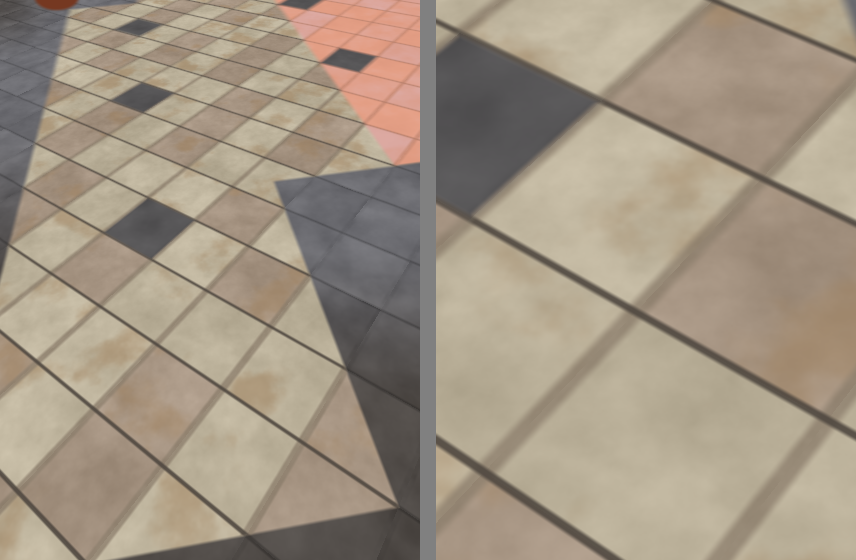
Left: the whole. Right: its middle third, enlarged.
Reproduce this texture procedurally as a WebGL 2 fragment shader.

```glsl
#version 300 es
precision highp float;
// A floor of square stone tiles seen in perspective: a cream and tan path with
// dark accent tiles, grey fields and a terracotta corner. A plane projection turns
// the canvas into tile units; zones, joints and mottling are all built there.
uniform vec2 u_resolution;
out vec4 outColor;

// Tile units to canvas units (canvas width = 1, y pointing down)
const mat3 FLOOR_TO_CANVAS = mat3(
  0.0844, 0.0227, -0.0598,
 -0.1243, 0.0425, -0.0734,
  0.3524, 0.4705, 1.0);
const float CANVAS_HEIGHT = 1.3333;
const float ZONE_BLUR = 0.005;
const float JOINT_BLUR = 0.003;
const float FINE_BLUR = 0.0015;
const float WIDE_JOINT = 0.043;   // half widths in tiles
const float FINE_JOINT = 0.019;
const float ACCENT_STEP = 3.0;

const vec3 CREAM = vec3(0.735, 0.695, 0.605);
const vec3 TAN = vec3(0.645, 0.575, 0.505);
const vec3 RUST = vec3(0.62, 0.50, 0.36);
const vec3 SLATE = vec3(0.42, 0.42, 0.44);
const vec3 SHADOW = vec3(0.31, 0.29, 0.275);
const vec3 ACCENT = vec3(0.335, 0.33, 0.335);
const vec3 CORAL = vec3(0.89, 0.62, 0.52);
const vec3 ROSE = vec3(0.85, 0.65, 0.62);
const vec3 WIDE_GROUT = vec3(0.555, 0.50, 0.43);
const vec3 FINE_GROUT = vec3(0.31, 0.28, 0.25);
const vec3 POT = vec3(0.46, 0.22, 0.13);

float hash(vec2 p) {
  vec3 h = fract(vec3(p.xyx) * 0.1031);
  h += dot(h, h.yzx + 33.33);
  return fract((h.x + h.y) * h.z);
}

float noise(vec2 p) {
  vec2 c = floor(p), f = fract(p);
  f = f * f * (3.0 - 2.0 * f);
  return mix(mix(hash(c), hash(c + vec2(1, 0)), f.x),
             mix(hash(c + vec2(0, 1)), hash(c + vec2(1, 1)), f.x), f.y);
}

float fbm(vec2 p) {
  float sum = 0.0, amp = 0.5;
  for (int k = 0; k < 5; k++) {
    sum += amp * noise(p);
    p = mat2(1.6, 1.2, -1.2, 1.6) * p + 7.3;
    amp *= 0.5;
  }
  return sum;
}

// Smooth 0 to 1 step where d crosses zero
float above(float d, float soft) { return smoothstep(-soft, soft, d); }

// Signed distance to the row of accent tiles lying on one diagonal
float accentRow(vec2 q, float offset) {
  q.y += offset;
  float n = min(round((0.5 * (q.x + q.y) - 0.5) / ACCENT_STEP), 0.0);
  vec2 d = abs(q - ACCENT_STEP * n - 0.5);
  return max(d.x, d.y) - 0.5;
}

void main() {
  vec2 uv = gl_FragCoord.xy / u_resolution;
  vec2 p = vec2(uv.x, (1.0 - uv.y) * CANVAS_HEIGHT);
  vec3 ray = inverse(FLOOR_TO_CANVAS) * vec3(p, 1.0);
  vec2 q = ray.xy / ray.z;
  vec2 cell = floor(q);
  vec2 pixel = fwidth(q);
  float width = u_resolution.x;
  float soft = max(pixel.x, pixel.y) * max(1.0, ZONE_BLUR * width);

  // Zones are bounded by tile diagonals
  float across = q.x - q.y, along = q.x + q.y;
  float nearSide = above(along, soft);
  float grey = max(above(-3.0 - across, soft), above(across - 3.0, soft) * nearSide);
  grey = max(grey, max(above(along - 7.0, soft), above(-14.0 - along, soft) * above(-across, soft)));
  float coral = above(across - 6.0, soft) * (1.0 - nearSide);
  float accent = above(-min(accentRow(q, 0.0), accentRow(q, 7.0)), soft * 0.7);

  // Stone: alternating tones, per-tile shade, clouds and rusty stains
  vec2 tileShift = cell * 5.17;
  float cloud = fbm(q * 2.2 + tileShift) - 0.48;
  float grain = fbm(q * 9.0 + tileShift) - 0.48;
  float shade = hash(cell + 40.0) - 0.5;
  float tone = mod(cell.x + 2.0 * cell.y + floor(cell.y / 4.0), 8.0);
  bool isTan = mod(tone, 2.0) < 0.5 && abs(tone - 4.0) > 0.5;
  vec3 color = (isTan ? TAN : CREAM) + 0.04 * shade + 0.13 * cloud + 0.06 * grain;
  float stain = smoothstep(0.52, 0.78, fbm(q * 1.7 + tileShift + 19.0));
  color = mix(color, RUST, 0.5 * stain);

  // Terracotta and slate
  vec3 warm = mix(CORAL, ROSE, clamp(0.35 + shade + cloud, 0.0, 1.0));
  color = mix(color, warm + 0.05 * cloud, coral);
  float dim = mix(smoothstep(0.25, 0.8, p.y), smoothstep(0.55, 1.0, p.y), step(0.5, p.x));
  dim = max(dim, 0.8 * smoothstep(0.16, 0.0, length(p)));
  vec3 slate = mix(SLATE, SHADOW, dim) + 0.03 * shade + 0.16 * cloud;
  color = mix(color, slate, grey);
  color = mix(color, ACCENT + 0.1 * cloud, accent);

  // Joints: wide pale ones in one direction, fine dark ones in the other
  vec2 gap = abs(fract(q - 0.5) - 0.5);
  float wide = above(WIDE_JOINT - gap.x, pixel.x * max(1.0, JOINT_BLUR * width));
  float fine = above(FINE_JOINT - gap.y, pixel.y * max(1.0, FINE_BLUR * width));
  float muted = max(grey, accent);
  vec3 wideColor = mix(WIDE_GROUT, CORAL * 0.88, coral);
  vec3 fineColor = mix(FINE_GROUT, CORAL * 0.78, coral);
  wideColor = mix(wideColor, color * 0.94, muted);
  fineColor = mix(fineColor, color * 0.76, muted);
  color = mix(color, wideColor + 0.06 * grain, 0.8 * wide);
  color = mix(color, fineColor, 0.9 * fine);

  // Rounded clay pot base at the far edge
  float pot = 1.0 - length((p - vec2(0.135, -0.006)) / vec2(0.052, 0.03));
  color = mix(color, POT, above(pot, 0.15));
  outColor = vec4(clamp(color, 0.0, 1.0), 1.0);
}
```
